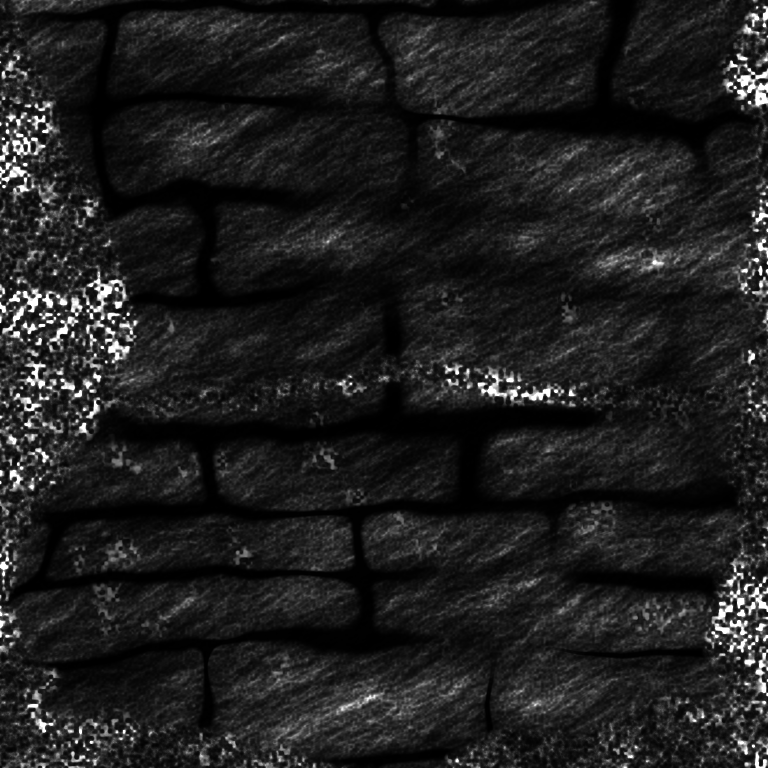
This texture is drawn by a WebGL 2 fragment shader. Its source:

```glsl
#version 300 es
precision highp float;
// Dark rough stone wall with deep black joints and pale gritty mortar.
uniform vec2 u_resolution;
out vec4 fragColor;

float hash(vec2 p) {
  vec3 q = fract(p.xyx * 0.1031);
  q += dot(q, q.yzx + 33.33);
  return fract((q.x + q.y) * q.z);
}

float noise(vec2 p) {
  vec2 cell = floor(p), f = fract(p);
  f = f * f * (3.0 - 2.0 * f);
  float low = mix(hash(cell), hash(cell + vec2(1, 0)), f.x);
  float high = mix(hash(cell + vec2(0, 1)), hash(cell + vec2(1, 1)), f.x);
  return mix(low, high, f.y);
}

float fbm(vec2 p) {
  float sum = 0.0, amplitude = 0.47;
  for (int i = 0; i < 5; i++) {
    sum += amplitude * noise(p);
    p = mat2(0.96, 0.28, -0.28, 0.96) * p * 2.03 + 17.3;
    amplitude *= 0.55;
  }
  return sum;
}

// Slanted, layered surface of the stones
float stoneHeight(vec2 p) {
  p += 0.03 * (noise(p * 11.0) - 0.5);
  vec2 grain = mat2(0.89, -0.45, 0.45, 0.89) * p;
  return fbm(grain * vec2(13.0, 28.0));
}

// Splits a line into jittered cells: x is the cell index, y the edge distance
vec2 jitteredCell(float t, float seed) {
  float index = floor(t);
  if (t < index + 0.55 * hash(vec2(index, seed))) index -= 1.0;
  float start = index + 0.55 * hash(vec2(index, seed));
  float end = index + 1.0 + 0.55 * hash(vec2(index + 1.0, seed));
  return vec2(index, min(t - start, end - t));
}

// Distance to the nearest joint between stones
float jointDistance(vec2 p) {
  vec2 bend = vec2(noise(p * 6.0 + 3.0), noise(p * vec2(3.5, 5.0) + 40.0)) - 0.5;
  vec2 ripple = vec2(noise(p * 23.0), noise(p * 21.0 + 9.0)) - 0.5;
  p += bend * vec2(0.07, 0.08) + ripple * 0.016;
  vec2 row = jitteredCell(p.y * 8.5, 5.0);
  float shift = hash(vec2(row.x, 21.0)) * 3.0;
  vec2 column = jitteredCell(p.x * 2.7 + shift, row.x + 60.0);
  float across = row.y / 8.5, along = column.y / 2.7;
  // Smooth minimum rounds the corners
  float blend = max(0.025 - abs(across - along), 0.0) / 0.025;
  return min(across, along) - blend * blend * 0.006;
}

// Areas of exposed mortar along the sides, the middle and the foot
float mortarMask(vec2 p) {
  vec2 q = p + 0.09 * (vec2(fbm(p * 9.0), fbm(p * 9.0 + 31.0)) - 0.5);
  float left = 0.1 + 0.07 * sin((q.y - 0.42) * 8.0) - q.x;
  float right = q.x - 0.965 + 0.025 * sin(q.y * 7.0);
  float seam = 0.017 - abs(q.y - 0.49 - 0.018 * sin(q.x * 11.0 + 2.0));
  float foot = 0.045 + 0.03 * sin(q.x * 8.0 + 1.0) - q.y;
  return smoothstep(-0.012, 0.014, max(max(left, right), max(seam, foot)));
}

void main() {
  vec2 p = gl_FragCoord.xy / u_resolution.y;
  float mortar = mortarMask(p);
  float grit = noise(p * 210.0);
  float fine = noise(p * 330.0 + 7.0) - 0.5;

  // Stone faces lit from the upper left
  float relief = stoneHeight(p) - stoneHeight(p + vec2(-0.002, 0.0035));
  float tone = fbm(p * vec2(7.0, 10.0) + 5.0) - 0.5;
  float stone = 0.112 * exp(7.5 * relief + 2.8 * tone + 0.9 * fine);

  // Pale worn flecks on the stones
  float fleck = smoothstep(0.65, 0.78, fbm(p * vec2(19.0, 15.0) + 80.0));
  stone += fleck * 0.4 * smoothstep(0.3, 0.9, grit);

  // Black joints of uneven width, with soft shade around them
  float edge = jointDistance(p);
  float width = 0.002 + 0.016 * noise(p * 7.0 + 12.0);
  float depth = smoothstep(0.2, 0.42, noise(p * 4.5 + 70.0));
  float gap = (1.0 - smoothstep(width * 0.45, width * 1.5, edge)) * depth;
  float shade = mix(0.5, 1.0, smoothstep(0.0, 0.045, edge));
  stone *= shade * (1.0 - 0.97 * gap);

  // Gritty mortar with clusters of white grains
  float rubble = fbm(p * 48.0) - fbm((p + vec2(-0.003, 0.004)) * 48.0);
  float patches = fbm(p * 10.0 + 23.0);
  float rough = 0.125 * exp(5.0 * rubble + 2.5 * (patches - 0.5) + 2.2 * (grit - 0.5) + fine);
  float cluster = smoothstep(0.5, 0.66, patches);
  rough += cluster * 0.85 * smoothstep(0.45, 0.85, grit);

  float value = mix(stone, rough, mortar);
  fragColor = vec4(vec3(clamp(value, 0.0, 1.0)), 1.0);
}
```
